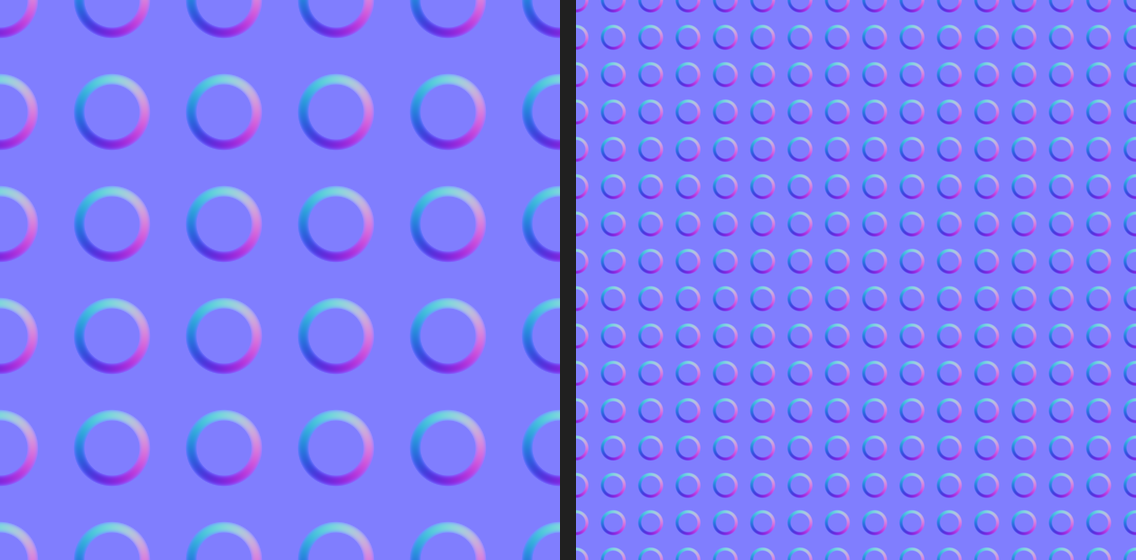
Left, the tile; right, the same tile 3 across and 3 down.
Give the GLSL for this texture map, as a Shadertoy shader.

```glsl
// Outward slope of a raised disc's rounded rim: zero on the flats, steepest mid-band
float rimSlope(float radius) {
    float across = (radius - 0.293) / 0.052;
    return 0.95 * max(0.0, 1.0 - across * across);
}

void mainImage(out vec4 fragColor, in vec2 fragCoord) {
    // Five by five cells, with discs centred on the cell corners
    vec2 grid = 5.0 * fragCoord / iResolution.xy;
    vec2 cell = fract(grid + 0.5) - 0.5;
    float radius = length(cell);

    // Surface normal leaning away from the disc centre
    vec2 outward = cell / max(radius, 0.001);
    vec3 normal = normalize(vec3(outward * rimSlope(radius), 1.0));

    // Pack the normal into colour
    vec3 colour = vec3(0.5, 0.495, 0.495) + 0.5 * normal;
    fragColor = vec4(colour, 1.0);
}
```
